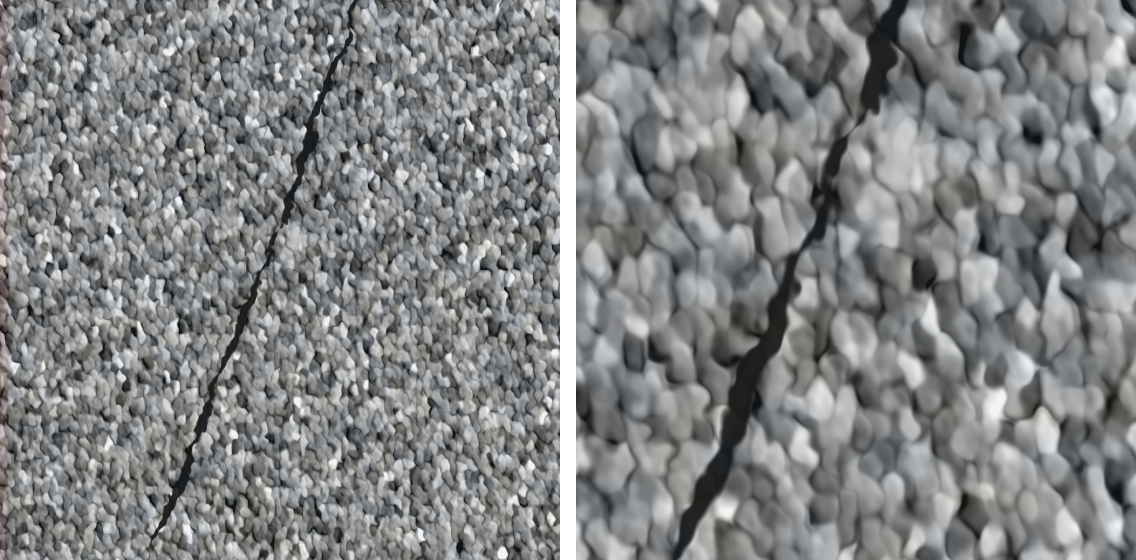
Left, the full canvas; right, a detail of the centre.
Give the GLSL for this texture, as a WebGL 2 fragment shader.

```glsl
#version 300 es
precision highp float;

uniform vec2 u_resolution;
out vec4 fragColor;

const vec2 GRAIN_COUNT = vec2(82.0, 62.0);
const float GRAIN_SHARPNESS = 8.0;

float hash(vec2 p) {
    return fract(sin(dot(p, vec2(127.1, 311.7))) * 43758.5453);
}

float valueNoise(vec2 p) {
    vec2 cell = floor(p);
    vec2 f = fract(p);
    f = f * f * (3.0 - 2.0 * f);
    float low = mix(hash(cell), hash(cell + vec2(1.0, 0.0)), f.x);
    float high = mix(hash(cell + vec2(0.0, 1.0)), hash(cell + 1.0), f.x);
    return mix(low, high, f.y);
}

vec2 rotate(vec2 v, float angle) {
    float c = cos(angle);
    float s = sin(angle);
    return vec2(c * v.x + s * v.y, c * v.y - s * v.x);
}

// Bell-shaped brightness of one stone, with rare pale and dark ones
float stoneTone(vec2 id) {
    float bell = hash(id + 3.7) + hash(id + 19.3) + hash(id + 41.9) - 1.5;
    float rare = hash(id + 67.1);
    return 0.565 + 0.29 * bell
        + 0.24 * step(0.965, rare) - 0.2 * step(rare, 0.03);
}

// Softly blended tilted stones with lit sides and shaded gaps
float aggregate(vec2 p) {
    vec2 home = floor(p);
    float tone = 0.0;
    float total = 0.0;
    for (int y = -2; y <= 2; y++) {
        for (int x = -2; x <= 2; x++) {
            vec2 id = home + vec2(x, y);
            vec2 jitter = vec2(hash(id), hash(id + 11.5));
            vec2 delta = p - id - 0.1 - 0.8 * jitter;
            float tilt = 0.35 + 1.3 * (hash(id + 29.3) - 0.5);
            vec2 local = rotate(delta, tilt) * vec2(1.2, 0.83);
            float weight = exp(-GRAIN_SHARPNESS * dot(local, local));
            float relief = 0.2 * dot(delta, vec2(0.8, 0.6));
            tone += weight * (stoneTone(id) + relief);
            total += weight;
        }
    }
    float nearest = -log(total) / GRAIN_SHARPNESS;
    return tone / total - 0.22 * smoothstep(0.12, 0.5, nearest);
}

// Horizontal position of the fissure at a given height
float crackPath(float y) {
    float bow = 0.018 * sin(3.14159 * y);
    float wander = 0.022 * (valueNoise(vec2(y * 13.0, 4.0)) - 0.5)
        + 0.012 * (valueNoise(vec2(y * 45.0, 9.0)) - 0.5);
    return 0.258 + 0.381 * y + bow + wander;
}

// Broken dark fissure with ragged edges
float crackMask(vec2 p) {
    float breadth = valueNoise(vec2(p.y * 24.0, 17.0));
    float halfWidth = 0.0005 + 0.0105 * breadth;
    float ragged = 0.009 * (valueNoise(p * vec2(150.0, 95.0)) - 0.5);
    float dist = abs(p.x - crackPath(p.y)) + ragged - halfWidth;
    float ends = smoothstep(0.0, 0.035, p.y);
    return ends * (1.0 - smoothstep(-0.002, 0.0025, dist));
}

// Soft elliptical spot
float spot(vec2 p, vec2 center, vec2 radius) {
    return 1.0 - smoothstep(0.5, 1.1, length((p - center) / radius));
}

void main() {
    vec2 p = gl_FragCoord.xy / u_resolution;

    // Stones and fine surface roughness
    vec2 warp = vec2(valueNoise(p * 95.0), valueNoise(p * 95.0 + 37.0)) - 0.5;
    float tone = aggregate(p * GRAIN_COUNT + 0.55 * warp);
    tone += 0.15 * (valueNoise(rotate(p, 0.35) * vec2(210.0, 130.0)) - 0.5);
    tone += 0.05 * (valueNoise(p * 7.0) - 0.5);

    // Pale chipped patch and sliver
    float chipEdge = 0.7 + 0.6 * valueNoise(p * 110.0);
    float chip = spot(p, vec2(0.525, 0.575), vec2(0.016, 0.036) * chipEdge);
    float sliver = spot(p, vec2(0.541, 0.21), vec2(0.005, 0.038));
    tone = mix(tone, 0.8, 0.75 * max(chip, sliver));

    // Fissure
    tone = mix(tone, 0.09, 0.93 * crackMask(p));
    tone = clamp(tone, 0.07, 0.95);

    // Faint mineral tint, rusty along the left border
    float warmth = 0.03 * (valueNoise(p * 38.0) - 0.5) + 0.008 * (0.3 - p.y);
    float rust = 0.05 * (1.0 - smoothstep(0.0, 0.025, p.x));
    vec3 tint = vec3(-0.004, 0.002, 0.003) + warmth * vec3(1.0, 0.3, -1.0);
    vec3 color = vec3(tone) + tint + rust * vec3(1.0, -0.3, -0.4);
    fragColor = vec4(color, 1.0);
}
```
